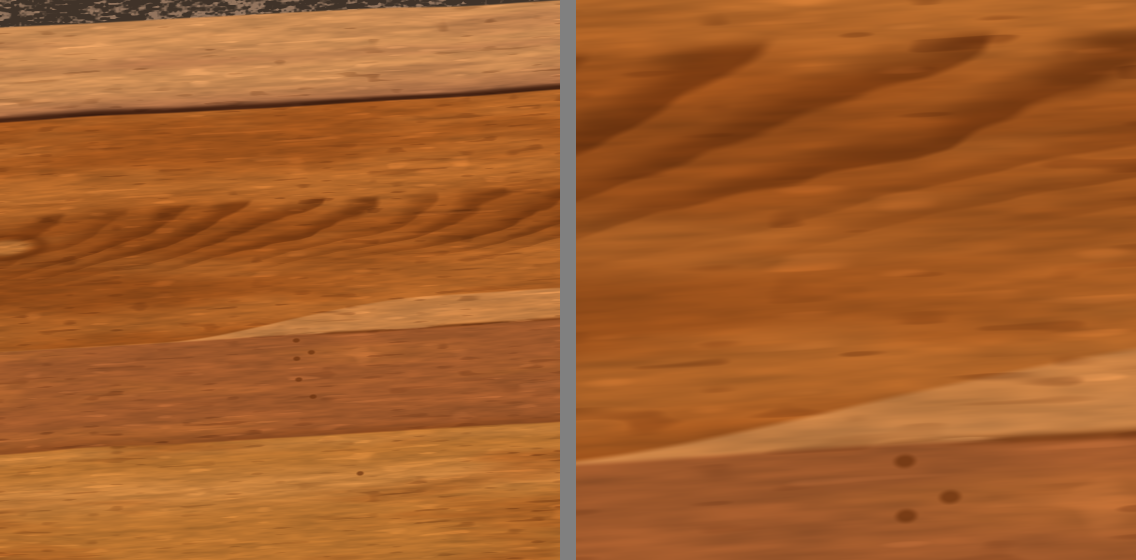
Left: the whole. Right: its middle third, enlarged.
Reproduce this texture procedurally as a WebGL 1 fragment shader.

```glsl
precision highp float;
uniform vec2 u_resolution;

// Board layout, measured across the tilted grain
const float TILT = 0.058;
const float CLOTH_EDGE = 0.950;
const float SEAM = 0.781;
const float WEDGE_BASE = 0.373;
const float GOLD_EDGE = 0.190;
const float SOFT = 0.0022;

// Feathered figure in the orange board
const float FIGURE_TOP = 0.617;
const float FIGURE_SWEEP = 27.0;
const float FIGURE_PITCH = 0.115;
const int KNOT_COUNT = 6;

const vec3 CLOTH_DARK = vec3(0.25, 0.20, 0.16);
const vec3 CLOTH_PALE = vec3(0.58, 0.46, 0.37);
const vec3 PALE = vec3(0.80, 0.55, 0.33);
const vec3 MAUVE = vec3(0.60, 0.37, 0.24);
const vec3 ORANGE = vec3(0.62, 0.325, 0.11);
const vec3 AMBER = vec3(0.73, 0.43, 0.18);
const vec3 BROWN = vec3(0.62, 0.345, 0.17);
const vec3 GOLD = vec3(0.71, 0.44, 0.18);
const vec3 HONEY = vec3(0.80, 0.53, 0.27);
const vec3 UMBER = vec3(0.41, 0.19, 0.05);
const vec3 SEAM_DARK = vec3(0.25, 0.12, 0.06);

float hash(vec2 p) {
  vec3 q = fract(p.xyx * 0.1031);
  q += dot(q, q.yzx + 33.33);
  return fract((q.x + q.y) * q.z);
}

float noise(vec2 p) {
  vec2 i = floor(p), f = fract(p);
  f = f * f * (3.0 - 2.0 * f);
  return mix(mix(hash(i), hash(i + vec2(1, 0)), f.x),
             mix(hash(i + vec2(0, 1)), hash(i + vec2(1, 1)), f.x), f.y);
}

float fbm(vec2 p) {
  float sum = 0.0, gain = 0.53;
  for (int i = 0; i < 4; i++) {
    sum += gain * noise(p);
    p = p * 2.03 + 17.3;
    gain *= 0.5;
  }
  return sum;
}

float above(float v, float edge) { return smoothstep(edge - SOFT, edge + SOFT, v); }

float band(float v, float center, float width) {
  float d = (v - center) / width;
  return exp(-d * d);
}

// Hooked growth lines: steep at the top, sweeping down to the left
float figure(vec2 g) {
  float depth = FIGURE_TOP - g.y + 0.012 * (noise(g * vec2(9.0, 20.0)) - 0.5);
  float d = max(depth, 0.0);
  float phase = g.x + FIGURE_SWEEP * d * d + 0.11 * (fbm(g * vec2(7.0, 16.0)) - 0.5);
  float cell = phase / FIGURE_PITCH;
  float s = fract(cell);
  float line = smoothstep(0.25, 0.78, s) * (1.0 - smoothstep(0.84, 0.98, s));
  float strength = 0.45 + 0.55 * hash(vec2(floor(cell), 4.0));
  float fade = smoothstep(0.0, 0.012, depth) * (1.0 - smoothstep(0.06, 0.145, depth));
  return line * strength * fade;
}

vec3 orangeBoard(vec2 g, float broad, float streak) {
  vec3 c = mix(ORANGE, AMBER, smoothstep(0.35, 0.75, broad) * 0.7);
  c = mix(c, AMBER, 0.65 * band(g.y, 0.64, 0.028) * (0.5 + streak));
  c = mix(c, AMBER, 0.6 * smoothstep(0.35, 0.9, g.x) * band(g.y, 0.47, 0.05));
  float shade = band(g.y, 0.49, 0.085) * (1.0 - smoothstep(0.1, 0.6, g.x));
  c = mix(c, UMBER, 0.32 * shade + 0.14 * band(g.y, 0.57, 0.04));
  c = mix(c, UMBER, 0.8 * figure(g));
  // Pale eye at the left end of the figure
  float eye = length((g - vec2(0.01, 0.558)) / vec2(0.055, 0.017));
  c = mix(c, UMBER, 0.6 * band(eye, 1.2, 0.25));
  return mix(c, HONEY, 0.6 * (1.0 - smoothstep(0.5, 1.0, eye)));
}

vec3 paleBoard(vec2 g, float broad, float streak) {
  vec3 c = mix(PALE, MAUVE, 0.3 * smoothstep(0.5, 0.8, broad));
  c = mix(c, MAUVE, 0.35 * band(g.y, 0.868, 0.009) * (0.4 + streak));
  c = mix(c, MAUVE, 0.85 * band(g.y, SEAM, 0.03));
  float thickness = 0.010 + 0.006 * noise(vec2(g.x * 9.0, 2.0));
  return mix(c, SEAM_DARK, 0.95 * (1.0 - smoothstep(0.004, thickness, g.y - SEAM)));
}

vec3 goldBoard(vec2 g, float broad, float streak) {
  vec3 c = mix(GOLD, HONEY, 0.75 * band(g.y, 0.105, 0.035) * (0.5 + 0.6 * streak));
  c = mix(c, HONEY, 0.4 * band(g.y, 0.178, 0.012));
  return mix(c, ORANGE, 0.6 * smoothstep(0.47, 0.8, broad));
}

vec3 cloth(vec2 g) {
  float weave = noise(g * vec2(75.0, 270.0)) * 0.65 + noise(g * vec2(220.0, 300.0)) * 0.35;
  float patches = noise(g * vec2(9.0, 30.0));
  return mix(CLOTH_DARK, CLOTH_PALE, smoothstep(0.45, 0.85, weave + 0.3 * (patches - 0.5)));
}

void main() {
  vec2 uv = gl_FragCoord.xy / u_resolution;
  vec2 g = vec2(uv.x, uv.y - TILT * uv.x);
  g.y += 0.005 * (noise(vec2(uv.x * 6.0, uv.y * 5.0)) - 0.5);

  float broad = fbm(g * vec2(3.0, 24.0) + 5.0);
  float streak = fbm(g * vec2(11.0, 130.0));
  float fiber = noise(g * vec2(38.0, 290.0));

  // Boards stacked from bottom to top
  vec3 c = goldBoard(g, broad, streak);
  vec3 brown = mix(BROWN, AMBER, 0.35 * smoothstep(0.4, 0.75, broad));
  brown = mix(brown, UMBER, 0.4 * band(g.y, GOLD_EDGE, 0.014) * (0.4 + streak));
  c = mix(c, brown, above(g.y, GOLD_EDGE));
  float wedgeTop = WEDGE_BASE + 0.055 * smoothstep(0.28, 0.76, g.x);
  vec3 wedge = mix(PALE, AMBER, 0.25 + 0.35 * broad);
  float crack = band(g.y, WEDGE_BASE, 0.003) * smoothstep(0.45, 0.6, g.x);
  c = mix(c, wedge, above(g.y, WEDGE_BASE));
  c = mix(c, orangeBoard(g, broad, streak), above(g.y, wedgeTop));
  c = mix(c, UMBER, 0.65 * crack * smoothstep(0.3, 0.55, streak));
  c = mix(c, paleBoard(g, broad, streak), above(g.y, SEAM));

  // Fine fibers, dark pores and bright flecks
  c *= 1.0 + 0.24 * (streak - 0.5) + 0.09 * (fiber - 0.5);
  float pore = smoothstep(0.76, 0.95, noise(g * vec2(24.0, 180.0) + 41.0));
  float fleck = smoothstep(0.78, 0.96, noise(g * vec2(17.0, 150.0) + 83.0));
  c = mix(c, c * vec3(0.80, 0.74, 0.68), 0.65 * pore * broad * 1.6);
  c = mix(c, c * 1.14 + 0.02, fleck * 0.65);

  // Small scattered knots
  for (int i = 0; i < KNOT_COUNT; i++) {
    float id = float(i);
    vec2 spot = vec2(0.3 + 0.4 * hash(vec2(id, 7.0)), 0.1 + 0.42 * hash(vec2(id, 19.0)));
    float r = length((g - spot) / vec2(0.008, 0.005));
    c = mix(c, UMBER, 0.7 * (1.0 - smoothstep(0.4, 1.1, r)));
  }

  c = mix(c, cloth(g), above(g.y, CLOTH_EDGE - 0.009 * g.x));
  gl_FragColor = vec4(clamp(c, 0.0, 1.0), 1.0);
}
```
